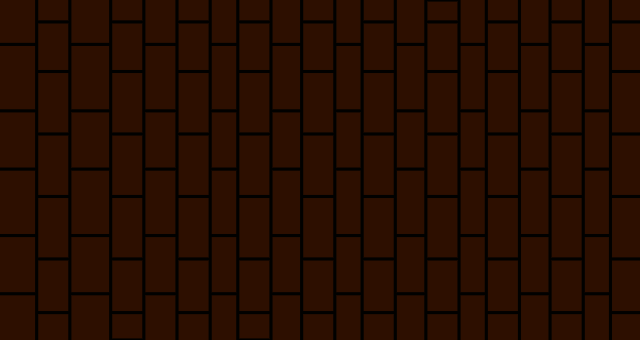
Reproduce this pattern procedurally as a WebGL 1 fragment shader.

```glsl
precision highp float;

uniform vec2 u_resolution;

// Lengths are fractions of the canvas height.
const vec3 PLANK_COLOR = vec3(0.176, 0.060, 0.0);
const vec3 GAP_COLOR = vec3(0.004, 0.002, 0.0);
const float GAP_HALF = 0.0046;

// Columns alternate between wide ones and narrow strips of fixed width.
const float STRIP_FIRST = 0.1520;
const float STRIP_PITCH = 0.1826;
const float STRIP_WIDTH = 0.0975;
const float STRIP_NUDGE = 0.0050;
const float LEFT_STRETCH = 0.0490;
const float STRETCH_DECAY = 1.7;

// Joints across the wide columns, measured down from the top.
const float WIDE_FIRST = 0.1305;
const float WIDE_PITCH = 0.1834;
const float WIDE_NUDGE = 0.0122;

// Joints across the strips, with the outermost pair pulled inward.
const float STRIP_MIDDLE = 0.4860;
const float JOINT_PITCH = 0.1838;
const float END_PULL = 0.0320;
const float END_SHIFT = 0.0060;

// Left edge of strip k; the first strips lie farther apart.
float stripEdge(float k) {
  float nudge = STRIP_NUDGE * (1.0 - mod(k, 2.0));
  return STRIP_FIRST + STRIP_PITCH * k + nudge
       - LEFT_STRETCH * exp(-STRETCH_DECAY * k);
}

float wideJointDistance(float depth) {
  float nearest = 1.0;
  for (int i = 0; i < 5; i++) {
    float j = float(i);
    float joint = WIDE_FIRST + WIDE_PITCH * j + WIDE_NUDGE * mod(j, 2.0);
    nearest = min(nearest, abs(depth - joint));
  }
  return nearest;
}

float stripJointDistance(float depth) {
  float nearest = 1.0;
  for (int i = 0; i < 6; i++) {
    float s = float(i) - 2.5;
    float outer = step(2.0, abs(s));
    float joint = STRIP_MIDDLE + JOINT_PITCH * s
                + outer * (END_SHIFT - END_PULL * sign(s));
    nearest = min(nearest, abs(depth - joint));
  }
  return nearest;
}

// A few strips end in a joint right at the canvas border.
float borderJointDistance(float k, float depth) {
  if (k == 1.0 || k == 3.0) return abs(1.0 - depth);
  if (k == 6.0) return abs(depth);
  return 1.0;
}

void main() {
  vec2 p = gl_FragCoord.xy / u_resolution.y;
  float depth = 1.0 - p.y;

  // Nearest vertical seam, and the strip this point lies in, if any
  float seam = 1.0;
  float strip = -1.0;
  for (int i = 0; i < 10; i++) {
    float k = float(i);
    float x = p.x - stripEdge(k);
    seam = min(seam, min(abs(x), abs(x - STRIP_WIDTH)));
    if (x > 0.0 && x < STRIP_WIDTH) strip = k;
  }

  // Staggered joints
  float joint = wideJointDistance(depth);
  if (strip >= 0.0) {
    joint = min(stripJointDistance(depth), borderJointDistance(strip, depth));
  }

  float soft = 0.6 / u_resolution.y;
  float plank = smoothstep(GAP_HALF - soft, GAP_HALF + soft, min(seam, joint));
  gl_FragColor = vec4(mix(GAP_COLOR, PLANK_COLOR, plank), 1.0);
}
```
